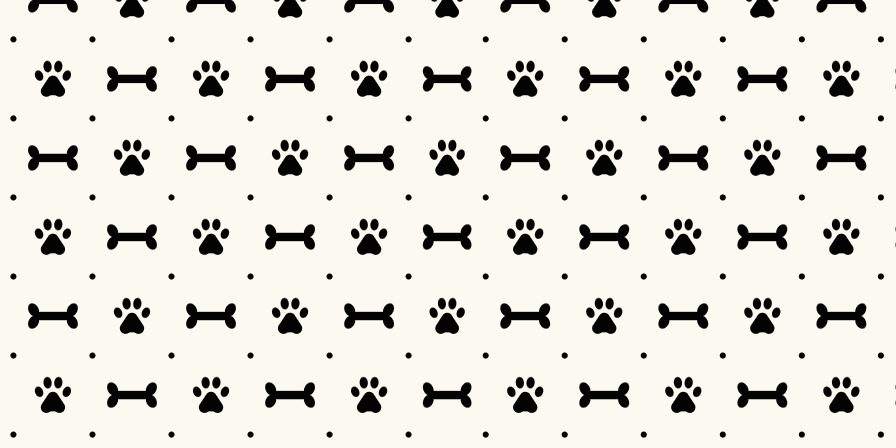
Write a WebGL 1 fragment shader that draws this pattern.

```glsl
precision highp float;

uniform vec2 u_resolution;

// Approximate distance to an ellipse whose top leans right by tilt
float ellipse(vec2 p, vec2 center, vec2 radii, float tilt) {
  float c = cos(tilt), s = sin(tilt);
  vec2 q = p - center;
  q = vec2(c * q.x - s * q.y, s * q.x + c * q.y);
  return (length(q / radii) - 1.0) * min(radii.x, radii.y);
}

float segment(vec2 p, vec2 a, vec2 b) {
  vec2 ab = b - a;
  return length(p - a - ab * clamp(dot(p - a, ab) / dot(ab, ab), 0.0, 1.0));
}

float smoothMin(float a, float b, float k) {
  float h = max(k - abs(a - b), 0.0) / k;
  return min(a, b) - 0.25 * k * h * h;
}

float paw(vec2 p) {
  p.x = abs(p.x);
  float innerToe = ellipse(p, vec2(4.6, 10.6), vec2(3.5, 4.9), 0.1);
  float outerToe = ellipse(p, vec2(11.9, 2.8), vec2(3.4, 4.6), 0.4);
  float lobes = segment(p, vec2(0.0, -2.0), vec2(5.6, -10.5)) - 4.8;
  float middle = length(p - vec2(0.0, -9.0)) - 5.0;
  return min(min(innerToe, outerToe), smoothMin(lobes, middle, 1.5));
}

float bone(vec2 p) {
  p = abs(p);
  float knob = ellipse(p, vec2(16.6, 5.2), vec2(4.3, 6.0), 0.5);
  vec2 edge = p - vec2(16.0, 3.6);
  float shaft = length(max(edge, 0.0)) + min(max(edge.x, edge.y), 0.0);
  return min(knob, shaft);
}

void main() {
  // The canvas is 384 units tall
  float pixel = 384.0 / u_resolution.y;
  vec2 p = gl_FragCoord.xy * pixel;

  // One column is slightly narrower than the others
  p.x += 1.7 * clamp((p.x - 350.25) / 66.05, 0.0, 1.0);

  // Square cells with paws and bones in a checkerboard
  float pitch = 67.75;
  vec2 grid = (p - 11.5) / pitch;
  vec2 cell = floor(grid);
  vec2 local = (fract(grid) - 0.5) * pitch;
  float isBone = mod(cell.x + cell.y, 2.0);
  float motif = isBone > 0.5 ? bone(local) : paw(local);

  // Dots on the cell corners
  float dotShape = length(0.5 * pitch - abs(local)) - 2.6;

  float ink = clamp(0.5 - min(motif, dotShape) / pixel, 0.0, 1.0);
  vec3 cream = vec3(0.99, 0.98, 0.94);
  gl_FragColor = vec4(mix(cream, vec3(0.01), ink), 1.0);
}
```
